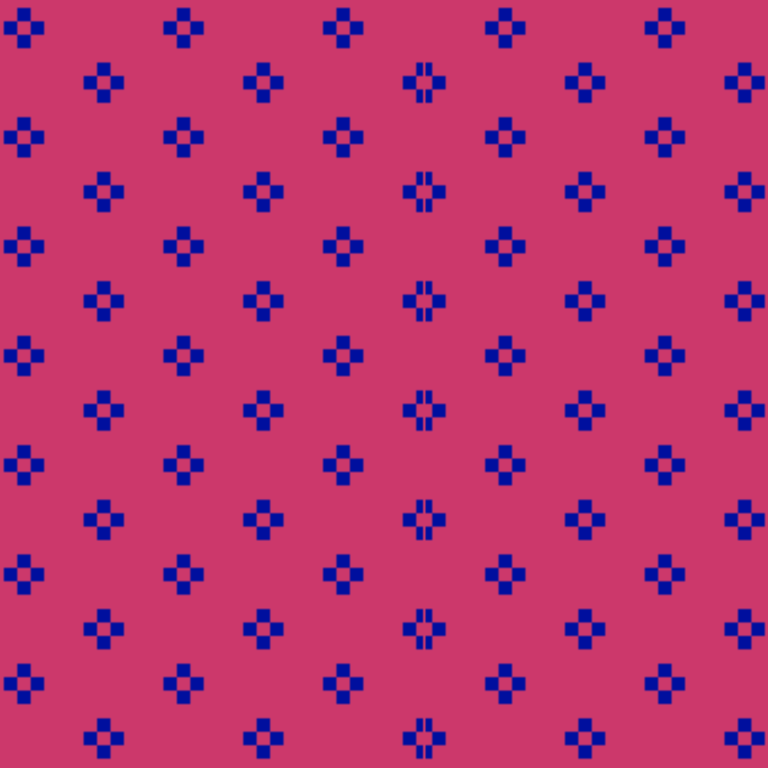
Reproduce this pattern procedurally as a WebGL 2 fragment shader.

```glsl
#version 300 es
precision highp float;
// Staggered four-petal blue flowers on pink, with a thin seam splitting the middle column.

uniform vec2 u_resolution;
out vec4 fragColor;

// Soft-edged coverage of the interval [-halfWidth, halfWidth]
float band(float x, float halfWidth, float soft) {
    return 1.0 - smoothstep(-soft, soft, abs(x) - halfWidth);
}

// Four square petals around an empty square
float flower(vec2 p, float petal, float soft) {
    vec2 inner = vec2(band(p.x, 0.5 * petal, soft), band(p.y, 0.5 * petal, soft));
    vec2 outer = vec2(band(p.x, 1.5 * petal, soft), band(p.y, 1.5 * petal, soft));
    vec2 arms = outer - inner;
    return inner.x * arms.y + inner.y * arms.x;
}

void main() {
    vec2 uv = gl_FragCoord.xy / u_resolution;
    float soft = max(0.0021, 0.7 / min(u_resolution.x, u_resolution.y));

    // The seam pushes everything on its right sideways
    float seamStart = 0.5508;
    float seamWidth = 0.0033;
    vec2 p = uv - vec2(clamp(uv.x - seamStart, 0.0, seamWidth), 0.0);

    // Staggered lattice: even columns are raised by one row
    vec2 spacing = vec2(0.1039, 0.07116);
    p -= vec2(0.03125, 0.0384);
    float column = round(p.x / spacing.x);
    float raised = 1.0 - mod(column, 2.0);
    vec2 cell;
    cell.x = p.x - column * spacing.x;
    cell.y = mod(p.y + (1.0 - raised) * spacing.y, 2.0 * spacing.y) - spacing.y;

    // Petals, cut by the open seam
    float ink = flower(cell, 0.0175, soft);
    ink *= 1.0 - band(uv.x - seamStart - 0.5 * seamWidth, 0.5 * seamWidth, min(soft, 0.0017));

    vec3 pink = vec3(0.80, 0.22, 0.42);
    vec3 blue = vec3(0.00, 0.06, 0.62);
    fragColor = vec4(mix(pink, blue, clamp(ink, 0.0, 1.0)), 1.0);
}
```
